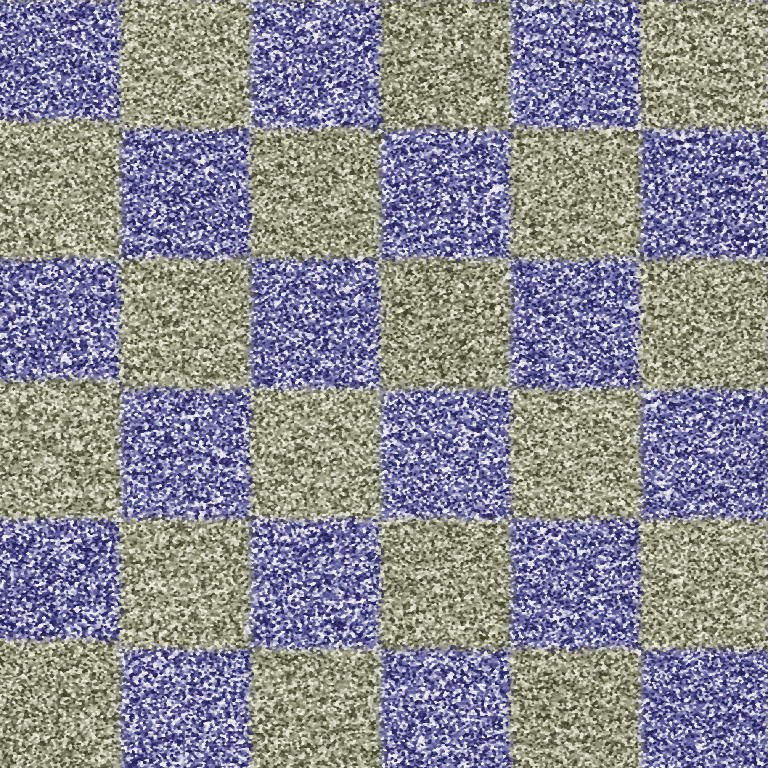
Write a three.js fragment shader that draws this pattern.

```glsl
// Checkered tufted carpet: blue and sage tiles with soft, ragged grey seams.
// Grain is smoothed cellular noise feeding a three-stop ramp per tile colour;
// layered sines add broken horizontal pile rows that vary from tile to tile.
varying vec2 vUv;

const float PI = 3.14159265;
const vec2 ORIGIN = vec2(0.156, 0.155);   // first full tile corner
const float PITCH = 0.1693;               // tile side
const float LEFT_SLIP = 0.07;             // raised seams in the left column, in tiles
const vec2 TUFTS = vec2(290.0, 350.0);    // tufts across and up
const float TUFT_FOCUS = 6.0;             // crispness of each tuft
const float SAGE_CONTRAST = 1.1;
const float BLUE_CONTRAST = 1.35;
const float STREAK = 0.09;                // strength of the pile rows
const float TILE_TONE = 0.05;             // brightness change between tiles
const float SEAM_SOFT = 0.025;            // blend half width, in tiles
const float SEAM_RAGGED = 0.07;           // tuft scatter over seams, in tiles
const float SEAM_GREY = 0.4;

const vec3 SAGE_DARK = vec3(0.25, 0.25, 0.16);
const vec3 SAGE_MID = vec3(0.61, 0.61, 0.51);
const vec3 SAGE_LIGHT = vec3(0.93, 0.93, 0.86);
const vec3 BLUE_DARK = vec3(0.15, 0.14, 0.36);
const vec3 BLUE_MID = vec3(0.42, 0.42, 0.65);
const vec3 BLUE_LIGHT = vec3(0.93, 0.93, 0.94);
const vec3 SEAM = vec3(0.61, 0.61, 0.60);

vec3 hash3(vec2 p) {
  vec3 q = vec3(dot(p, vec2(127.1, 311.7)), dot(p, vec2(269.5, 183.3)),
                dot(p, vec2(419.2, 371.9)));
  return fract(sin(q) * 43758.55);
}

// Shade of the nearest tufts, blended by distance
float tuftShade(vec2 p) {
  vec2 cell = floor(p);
  vec2 total = vec2(0.0);
  for (int j = -1; j <= 1; j++) {
    for (int i = -1; i <= 1; i++) {
      vec2 id = cell + vec2(float(i), float(j));
      vec3 h = hash3(id);
      vec2 d = id + h.xy - p;
      float weight = exp(-TUFT_FOCUS * dot(d, d));
      total += weight * vec2(h.z, 1.0);
    }
  }
  return total.x / total.y;
}

// Broken horizontal rows in the pile
float pileRows(vec2 uv) {
  float bend = 0.9 * sin(uv.x * 47.0 + uv.y * 31.0);
  float rows = sin(uv.y * 2.0 * PI * 88.0 + bend);
  float breaks = 0.5 + 0.5 * sin(uv.x * 113.0 + 3.0 * sin(uv.y * 211.0));
  return rows * breaks;
}

vec3 ramp(vec3 dark, vec3 mid, vec3 light, float t) {
  vec3 low = mix(dark, mid, clamp(t * 2.0, 0.0, 1.0));
  return mix(low, light, clamp(t * 2.0 - 1.0, 0.0, 1.0));
}

void main() {
  float grain = tuftShade(vUv * TUFTS);
  float scatter = tuftShade(vUv * TUFTS + 57.3);

  // Tile coordinates, with every other seam raised in the left column
  vec2 p = (vUv - ORIGIN) / PITCH;
  p += 0.008 * sin(p.yx * 9.0 + vec2(0.0, 2.0));
  float leftColumn = 1.0 - smoothstep(-0.03, 0.03, p.x);
  p.y -= LEFT_SLIP * leftColumn * (0.5 + 0.5 * cos(PI * p.y));
  p += SEAM_RAGGED * (vec2(grain, scatter) - 0.5);

  // Signed distance to the nearest seam: positive in blue tiles
  vec2 tile = floor(p);
  vec2 toEdge = 0.5 - abs(fract(p) - 0.5);
  float edge = min(toEdge.x, toEdge.y);
  float isBlue = mod(tile.x + tile.y, 2.0);
  float blue = smoothstep(-SEAM_SOFT, SEAM_SOFT, edge * (2.0 * isBlue - 1.0));

  // Shade from grain, pile rows and tile tone
  vec3 vary = hash3(tile + 20.0);
  float shade = (grain - 0.5) * mix(SAGE_CONTRAST, BLUE_CONTRAST, blue);
  shade += 0.5 + TILE_TONE * (vary.x - 0.5);
  shade += STREAK * mix(0.3, 1.0, vary.y) * pileRows(vUv);

  vec3 sage = ramp(SAGE_DARK, SAGE_MID, SAGE_LIGHT, shade);
  vec3 navy = ramp(BLUE_DARK, BLUE_MID, BLUE_LIGHT, shade);
  vec3 color = mix(sage, navy, blue);

  // Worn grey fibres along the seams
  float seam = 1.0 - smoothstep(0.0, 2.0 * SEAM_SOFT, edge);
  color = mix(color, SEAM + 0.5 * (grain - 0.5), SEAM_GREY * seam);
  gl_FragColor = vec4(color, 1.0);
}
```
